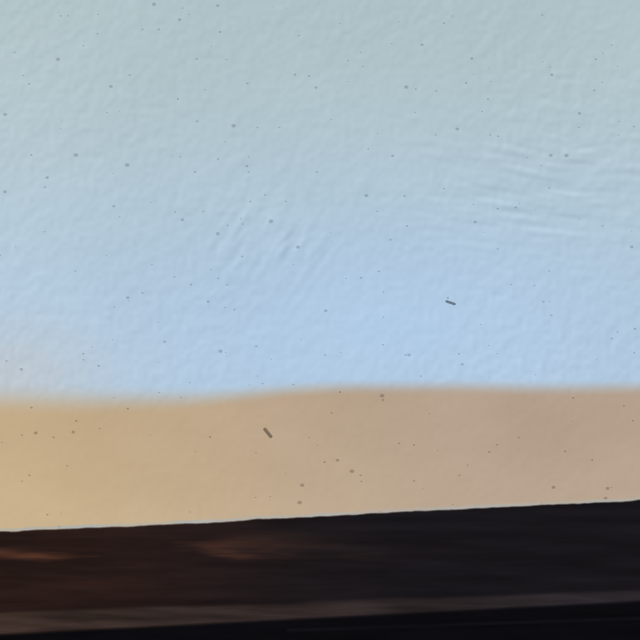
Reproduce this texture procedurally as a three.js fragment shader.

```glsl
// Pale blue plaster wall above a soft beige band and a dark wooden skirting board.
varying vec2 vUv;

float hash(vec2 p) {
  vec3 q = fract(vec3(p.xyx) * 0.1031);
  q += dot(q, q.yzx + 33.33);
  return fract((q.x + q.y) * q.z);
}

float noise(vec2 p) {
  vec2 i = floor(p), f = fract(p);
  f = f * f * (3.0 - 2.0 * f);
  return mix(mix(hash(i), hash(i + vec2(1.0, 0.0)), f.x),
             mix(hash(i + vec2(0.0, 1.0)), hash(i + vec2(1.0, 1.0)), f.x), f.y);
}

float fbm(vec2 p) {
  float sum = 0.0, gain = 0.5;
  for (int i = 0; i < 4; i++) {
    sum += gain * noise(p);
    p = mat2(1.6, 1.2, -1.2, 1.6) * p + 7.3;
    gain *= 0.5;
  }
  return sum;
}

vec2 turn(vec2 p, float a) {
  return vec2(cos(a) * p.x + sin(a) * p.y, cos(a) * p.y - sin(a) * p.x);
}

// Soft elliptical weight, 1 at the centre
float blob(vec2 p, vec2 centre, vec2 radius) {
  vec2 d = (p - centre) / radius;
  return exp(-dot(d, d));
}

float segment(vec2 p, vec2 a, vec2 b) {
  vec2 d = b - a;
  return length(p - a - d * clamp(dot(p - a, d) / dot(d, d), 0.0, 1.0));
}

float stroke(vec2 p, vec2 a, vec2 b, float width) {
  return 1.0 - smoothstep(width * 0.3, width, segment(p, a, b));
}

// Trowelled surface height: fine grain, swept ripples and a raised diagonal seam
float plaster(vec2 p) {
  float grain = noise(p * 130.0) * 0.45 + noise(p * 65.0 + 9.0) * 0.55;
  float patches = 0.45 + 0.8 * fbm(p * 6.0 + 3.0);
  vec2 warped = p + 0.02 * vec2(noise(p * 9.0), noise(p * 9.0 + 20.0));
  float sweep = noise(turn(warped, -0.12) * vec2(22.0, 110.0));
  float comb = noise(turn(warped, 0.85) * vec2(28.0, 105.0));
  float h = grain * patches;
  h += sweep * 1.5 * blob(p, vec2(0.84, 0.71), vec2(0.2, 0.1));
  h += comb * 2.0 * blob(p, vec2(0.455, 0.625), vec2(0.05, 0.04));
  h += comb * 0.8 * blob(p, vec2(0.38, 0.65), vec2(0.08, 0.1));
  float seam = segment(p, vec2(0.47, 0.91), vec2(0.77, 0.545));
  return h + 0.6 * exp(-seam * seam * 40000.0);
}

// Scattered small pits, one candidate per cell
float pits(vec2 p, float cells, float density) {
  vec2 id = floor(p * cells), f = fract(p * cells);
  vec2 centre = 0.3 + 0.4 * vec2(hash(id + 11.0), hash(id + 47.0));
  float radius = 0.08 + 0.13 * hash(id + 83.0);
  float dot1 = 1.0 - smoothstep(radius * 0.3, radius, length((f - centre) * vec2(0.8, 1.0)));
  return dot1 * step(1.0 - density, hash(id));
}

vec3 wallColour(vec2 p) {
  vec3 c = mix(vec3(0.69, 0.785, 0.87), vec3(0.69, 0.765, 0.785), smoothstep(0.42, 0.98, p.y));
  c += vec3(0.0, 0.01, 0.035) * blob(p, vec2(0.62, 0.52), vec2(0.3, 0.16));
  c += vec3(0.02, 0.015, 0.01) * blob(p, vec2(0.0, 0.75), vec2(0.25, 0.3));
  c += vec3(0.045, -0.01, -0.06) * blob(p, vec2(0.0, 0.41), vec2(0.16, 0.08));
  return c + 0.025 * (fbm(p * 5.0) - 0.47);
}

vec3 bandColour(vec2 p) {
  vec3 c = mix(vec3(0.765, 0.67, 0.535), vec3(0.705, 0.625, 0.55), smoothstep(0.0, 0.8, p.x));
  c += vec3(0.02, 0.02, 0.015) * smoothstep(0.34, 0.2, p.y);
  return c + 0.04 * (fbm(p * vec2(7.0, 12.0)) - 0.47);
}

vec3 woodColour(vec2 p) {
  float grain = fbm(p * vec2(9.0, 85.0));
  float streak = fbm(p * vec2(5.0, 45.0) + 30.0);
  vec3 c = mix(vec3(0.155, 0.105, 0.095), vec3(0.10, 0.09, 0.105), smoothstep(0.1, 0.65, p.x));
  float worn = blob(p, vec2(0.2, 0.13), vec2(0.25, 0.03));
  c += vec3(0.25, 0.14, 0.08) * worn * smoothstep(0.42, 0.72, streak);
  c *= 0.75 + 0.5 * grain;
  // Ledge and the shadow beneath it
  float top = 0.042 + 0.035 * p.x + 0.003 * (noise(vec2(p.x * 16.0, 2.0)) - 0.5);
  float bottom = 0.008 + 0.052 * p.x;
  float under = 1.0 - smoothstep(-0.004, 0.004, p.y - bottom);
  float ledge = (1.0 - smoothstep(-0.004, 0.004, p.y - top)) * (1.0 - under);
  c = mix(c, mix(vec3(0.22, 0.17, 0.15), vec3(0.15, 0.135, 0.15), p.x) * (0.6 + 0.8 * grain), ledge);
  c = mix(c, vec3(0.045, 0.042, 0.055) * (0.7 + 0.6 * grain), under);
  float glint = stroke(p, vec2(0.45, 0.015), vec2(1.0, 0.034), 0.004);
  return c + 0.045 * glint * streak;
}

void main() {
  vec2 p = vUv;
  // Painted boundary, soft and slightly stepped
  float paintY = 0.372 + 0.02 * smoothstep(0.25, 0.56, p.x) + 0.004 * (noise(vec2(p.x * 7.0, 4.0)) - 0.5);
  float blur = mix(0.022, 0.012, smoothstep(0.1, 0.5, p.x));
  float wall = smoothstep(-blur, blur * 1.5, p.y - paintY);
  vec3 colour = mix(bandColour(p), wallColour(p), wall);

  // Relief lit from the upper left
  vec2 offset = vec2(-0.0022, 0.0026);
  float relief = plaster(p - offset) - plaster(p + offset);
  colour += relief * mix(0.016, 0.045, wall);
  float pitted = pits(p, 48.0, 0.045) * 0.6 + pits(p + 0.37, 85.0, 0.04) * 0.5;
  colour *= 1.0 - pitted * mix(0.32, 0.26, wall);
  colour *= 1.0 - 0.4 * stroke(p, vec2(0.698, 0.529), vec2(0.71, 0.525), 0.003);
  colour *= 1.0 - 0.35 * stroke(p, vec2(0.414, 0.329), vec2(0.423, 0.318), 0.004);

  // Board edge with a ragged pale bead of paint
  float edgeY = 0.169 + 0.049 * p.x - 0.002 * blob(p, vec2(0.25, 0.18), vec2(0.15));
  edgeY += 0.003 * (fbm(vec2(p.x * 45.0, 1.0)) - 0.47);
  float bead = 1.0 - smoothstep(0.001, 0.005, abs(p.y - edgeY - 0.002));
  bead *= 0.45 + 0.5 * noise(vec2(p.x * 28.0, 8.0));
  colour = mix(colour, vec3(0.68, 0.69, 0.68), bead);
  float chip = blob(p, vec2(0.32, edgeY + 0.002), vec2(0.012, 0.004));
  colour = mix(colour, vec3(0.72, 0.73, 0.72), 0.6 * chip);
  colour = mix(woodColour(p), colour, smoothstep(-0.002, 0.002, p.y - edgeY));
  gl_FragColor = vec4(clamp(colour, 0.0, 1.0), 1.0);
}
```
